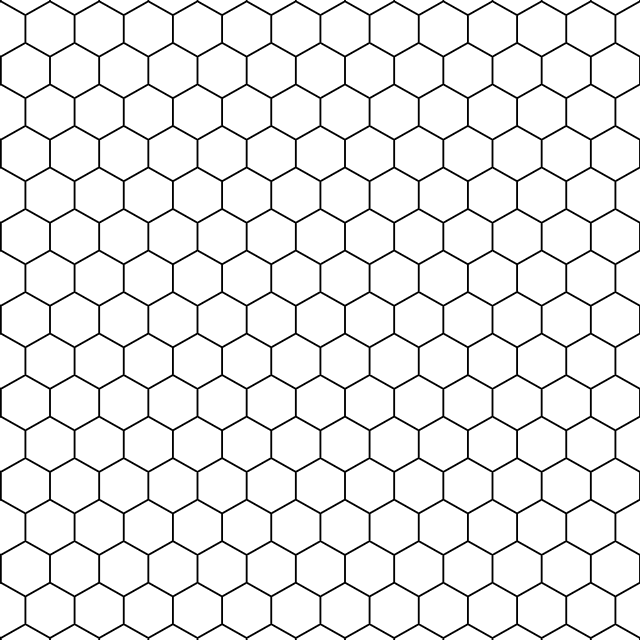
Write a Shadertoy shader that draws this pattern.

```glsl
// Honeycomb of thin black outlines on white, slightly flattened hexagons.

const vec2 PITCH = vec2(59.0, 49.83) / 768.0;   // column and row spacing
const vec2 ORIGIN = vec2(1.0, 35.6) / 768.0;    // centre of one cell
const float LINE_WIDTH = 0.0029;
const vec3 PAPER = vec3(1.0);
const vec3 INK = vec3(0.0);

// Offset from the nearest point of a rectangular lattice.
vec2 latticeOffset(vec2 p, vec2 period) {
    return mod(p + 0.5 * period, period) - 0.5 * period;
}

// Distance to the sides of a pointy-top hexagon, positive inside.
float hexInset(vec2 p, vec2 pitch) {
    vec2 q = abs(p);
    vec2 slantNormal = normalize(vec2(pitch.y / 3.0, 0.5 * pitch.x));
    vec2 apex = vec2(0.0, pitch.y * 2.0 / 3.0);
    return min(0.5 * pitch.x - q.x, dot(apex - q, slantNormal));
}

// Distance to the nearest outline, from two interleaved lattices of cells.
float honeycombEdge(vec2 p, vec2 pitch) {
    vec2 period = vec2(pitch.x, 2.0 * pitch.y);
    float evenRows = hexInset(latticeOffset(p, period), pitch);
    float oddRows = hexInset(latticeOffset(p - 0.5 * period, period), pitch);
    return max(evenRows, oddRows);
}

// Antialiased coverage of a line of the given width.
float lineCoverage(float dist, float width, float pixel) {
    return clamp(0.5 + (0.5 * width - abs(dist)) / pixel, 0.0, 1.0);
}

void mainImage(out vec4 fragColor, in vec2 fragCoord) {
    float pixel = 1.0 / iResolution.y;
    vec2 uv = fragCoord * pixel;

    float edge = honeycombEdge(uv - ORIGIN, PITCH);
    float ink = lineCoverage(edge, LINE_WIDTH, pixel);
    fragColor = vec4(mix(PAPER, INK, ink), 1.0);
}
```
